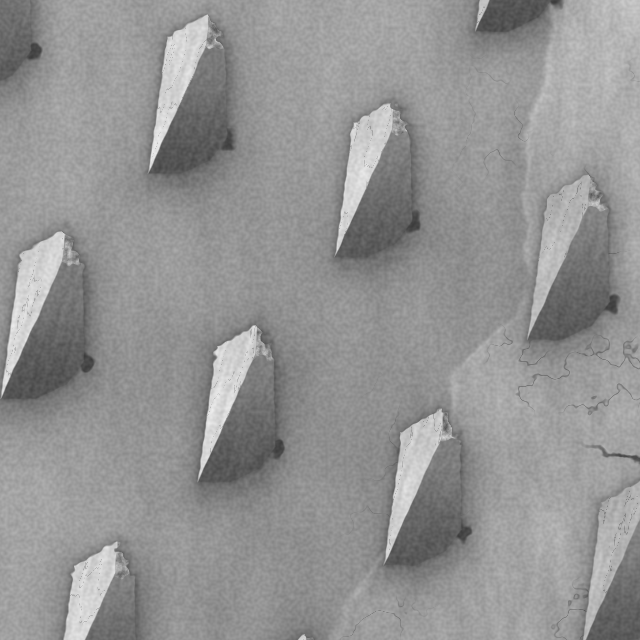
Write a Shadertoy shader that draws this pattern.

```glsl
const float UNIT = 7.68;               // local units per canvas height
const vec2 ORIGIN = vec2(0.310, 0.247);
const vec2 STEP_A = vec2(0.289, -0.130);
const vec2 STEP_B = vec2(-0.0755, 0.482);

float hash(vec2 p) {
    vec3 q = fract(p.xyx * vec3(0.1031, 0.1030, 0.0973));
    q += dot(q, q.yzx + 33.33);
    return fract((q.x + q.y) * q.z);
}

float cornerSlope(vec2 cell, vec2 offset) {
    float angle = 6.2832 * hash(cell);
    return dot(vec2(cos(angle), sin(angle)), offset);
}

float gradientNoise(vec2 p) {
    vec2 i = floor(p), f = fract(p);
    vec2 u = f * f * f * (f * (f * 6.0 - 15.0) + 10.0);
    vec2 e = vec2(1.0, 0.0);
    float low = mix(cornerSlope(i, f), cornerSlope(i + e, f - e), u.x);
    float high = mix(cornerSlope(i + e.yx, f - e.yx), cornerSlope(i + 1.0, f - 1.0), u.x);
    return 1.4 * mix(low, high, u.y);
}

float fbm(vec2 p) {
    float sum = 0.0, gain = 0.5;
    for (int k = 0; k < 4; k++) {
        sum += gain * gradientNoise(p);
        p = p * 2.03 + 17.3;
        gain *= 0.5;
    }
    return sum;
}

// Signed distance to the tooth outline, lower left corner at zero
float toothDistance(vec2 p) {
    vec2 v[7] = vec2[7](vec2(0.0), vec2(0.22, 1.60), vec2(0.70, 1.87), vec2(0.90, 1.46),
                        vec2(0.92, 0.42), vec2(0.72, 0.16), vec2(0.38, 0.0));
    float d = dot(p, p), side = 1.0;
    for (int i = 0; i < 7; i++) {
        int j = (i + 6) % 7;
        vec2 edge = v[j] - v[i], w = p - v[i];
        vec2 b = w - edge * clamp(dot(w, edge) / dot(edge, edge), 0.0, 1.0);
        d = min(d, dot(b, b));
        bvec3 c = bvec3(p.y >= v[i].y, p.y < v[j].y, edge.x * w.y > edge.y * w.x);
        if (all(c) || all(not(c))) side = -side;
    }
    return side * sqrt(d);
}

float fineCracks(vec2 p, float width) {
    return 1.0 - smoothstep(0.0, width, abs(fbm(p)));
}

float groundTone(vec2 uv) {
    float tone = 0.575 + 0.07 * fbm(uv * 3.0) + 0.05 * smoothstep(0.4, 1.0, uv.y);
    tone += 0.04 * (1.0 - smoothstep(0.0, 0.35, uv.x));
    tone += 0.05 * fbm(uv * vec2(16.0, 3.5));

    // Pale smeared layer on the right with a raised rim
    float border = 0.83 + 0.03 * smoothstep(0.75, 1.0, uv.y)
                 - 0.13 * (1.0 - smoothstep(0.40, 0.55, uv.y))
                 - 0.17 * (1.0 - smoothstep(0.0, 0.3, uv.y));
    float inside = uv.x - border + 0.035 * fbm(uv * 9.0);
    float layer = smoothstep(-0.004, 0.006, inside);
    tone += layer * (0.05 + 0.05 * uv.y + 0.07 * fbm(uv * vec2(30.0, 9.0)));
    float rim = inside / 0.006;
    tone += 0.06 * exp(-rim * rim);

    // Hairline cracks and one open fissure
    float worn = smoothstep(0.1, 0.4, gradientNoise(uv * 6.0 + 4.0)) * smoothstep(-0.15, 0.0, inside);
    tone -= 0.16 * worn * fineCracks(uv * 11.0, 0.025);
    float fissure = abs(uv.y - 0.305 + 0.25 * (uv.x - 0.9) + 0.02 * fbm(uv * 22.0));
    tone -= 0.32 * smoothstep(0.89, 0.97, uv.x) * (1.0 - smoothstep(0.001, 0.006, fissure));
    return tone;
}

float toothTone(vec2 p, float seed, float brightness, float aa) {
    float ridge = 0.45 * min(p.y, 1.52) + 0.08 * max(p.y - 1.52, 0.0);
    float fromRidge = p.x - ridge + 0.012 * gradientNoise(p * 5.0 + seed);
    float streaks = gradientNoise(vec2((p.x - 0.3 * p.y) * 15.0 + seed, p.y * 1.6));
    float lit = brightness + 0.06 * streaks - 0.03 * p.y
              - 0.15 * fineCracks(vec2(p.x * 4.0 - p.y, p.y) + seed, 0.015);
    float shaded = mix(0.34, 0.50, smoothstep(0.0, 1.5, p.y)) + 0.03 * streaks
                 + 0.05 * (hash(vec2(seed, 3.0)) - 0.5);
    float tone = mix(lit, shaded, smoothstep(-aa, aa, fromRidge));

    // Chipped tip
    float chipEdge = p.y - 1.48 + 0.08 * gradientNoise(p * 9.0 + seed);
    float chip = smoothstep(-aa, aa, chipEdge) * smoothstep(-aa, aa, fromRidge);
    return mix(tone, 0.60 + 0.5 * fbm(p * 10.0 + seed), chip);
}

void mainImage(out vec4 fragColor, in vec2 fragCoord) {
    vec2 uv = fragCoord / iResolution.y;
    float aa = UNIT / iResolution.y;
    float tone = groundTone(uv);
    vec2 nearest = floor(inverse(mat2(STEP_A, STEP_B)) * (uv - ORIGIN) + 0.5);

    // Skewed lattice of teeth, slightly larger toward the sides
    for (int k = 0; k < 9; k++) {
        vec2 id = nearest + vec2(k % 3 - 1, k / 3 - 1);
        vec2 corner = ORIGIN + STEP_A * id.x + STEP_B * id.y;
        float offAxis = corner.x - 0.45;
        corner.x += 0.25 * offAxis * offAxis * offAxis;
        float size = 1.0 + 0.5 * min(offAxis * offAxis, 0.3);
        float seed = 40.0 * hash(id + 50.0);
        vec2 p = (uv - corner) * UNIT / size;
        float rough = 0.012 + 0.06 * smoothstep(1.3, 1.65, p.y);
        float d = toothDistance(p + rough * gradientNoise(p * 10.0 + seed));

        // Soft shade, contact line and torn foot
        float shadeDistance = max(toothDistance(p - vec2(0.06, -0.14)), 0.0);
        tone *= 1.0 - 0.20 * exp(-shadeDistance * 5.0) - 0.20 * exp(-max(d, 0.0) * 22.0);
        float foot = length((p - vec2(0.94, 0.40)) * vec2(1.0, 0.7)) - 0.07
                   + 0.05 * gradientNoise(p * 9.0 + seed);
        tone = mix(tone, 0.27, 1.0 - smoothstep(-0.02, 0.03, foot));

        float brightness = mix(0.87, 0.74, smoothstep(0.45, 0.9, corner.x));
        tone = mix(tone, toothTone(p, seed, brightness, aa), 1.0 - smoothstep(-aa, aa, d));
    }

    // Fine surface grain
    tone += 0.045 * gradientNoise(uv * 170.0) + 0.025 * gradientNoise(uv * 75.0);
    fragColor = vec4(vec3(clamp(tone, 0.0, 1.0)), 1.0);
}
```
